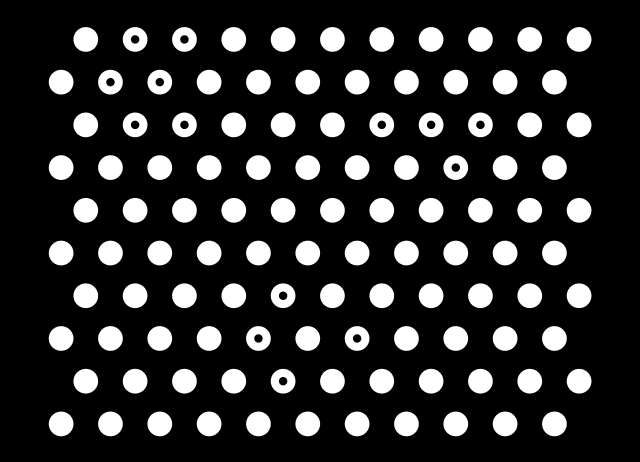
Write a Shadertoy shader that draws this pattern.

```glsl
// Staggered lattice of white discs on black, 11 across and 10 down, some with a black core.
// Each pixel finds its nearest lattice cell, then measures its distance to that cell's centre.
// Lengths are fractions of the canvas width; rows are counted upwards from the bottom.
#define PITCH 0.07708
#define ROW_STEP (PITCH * 0.866)
#define FIRST_CENTRE vec2(0.0955, 0.0595)
#define COLUMNS 11
#define ROWS 10
#define DISC_RADIUS (PITCH * 0.25)
#define CORE_RADIUS (PITCH * 0.085)
#define BACKGROUND vec3(0.0)
#define DISC_COLOUR vec3(1.0)

bool inSpan(int value, int low, int high) {
    return value >= low && value <= high;
}

// Clusters of cells whose discs carry a core
bool hasCore(ivec2 cell) {
    bool block = inSpan(cell.x, 1, 2) && inSpan(cell.y, 7, 9);
    bool triangle = (cell.y == 7 && inSpan(cell.x, 6, 8)) || cell == ivec2(8, 6);
    bool ring = (cell.x == 4 && inSpan(cell.y, 1, 3)) || cell == ivec2(6, 2);
    return block || triangle || ring;
}

// Antialiased coverage of a circle
float coverage(float centreDistance, float radius, float pixel) {
    return clamp(0.5 + (radius - centreDistance) / pixel, 0.0, 1.0);
}

void mainImage(out vec4 fragColor, in vec2 fragCoord) {
    float pixel = 1.0 / iResolution.x;
    vec2 p = fragCoord * pixel - FIRST_CENTRE;

    // Nearest cell; odd rows shift right by half a pitch
    float row = floor(p.y / ROW_STEP + 0.5);
    float shift = 0.5 * mod(row, 2.0);
    float column = floor(p.x / PITCH - shift + 0.5);
    ivec2 cell = ivec2(int(column), int(row));
    vec2 centre = vec2((column + shift) * PITCH, row * ROW_STEP);
    float centreDistance = length(p - centre);

    // Disc, with its core cut out
    float ink = 0.0;
    if (inSpan(cell.x, 0, COLUMNS - 1) && inSpan(cell.y, 0, ROWS - 1)) {
        ink = coverage(centreDistance, DISC_RADIUS, pixel);
        if (hasCore(cell)) ink -= coverage(centreDistance, CORE_RADIUS, pixel);
    }
    fragColor = vec4(mix(BACKGROUND, DISC_COLOUR, ink), 1.0);
}
```
